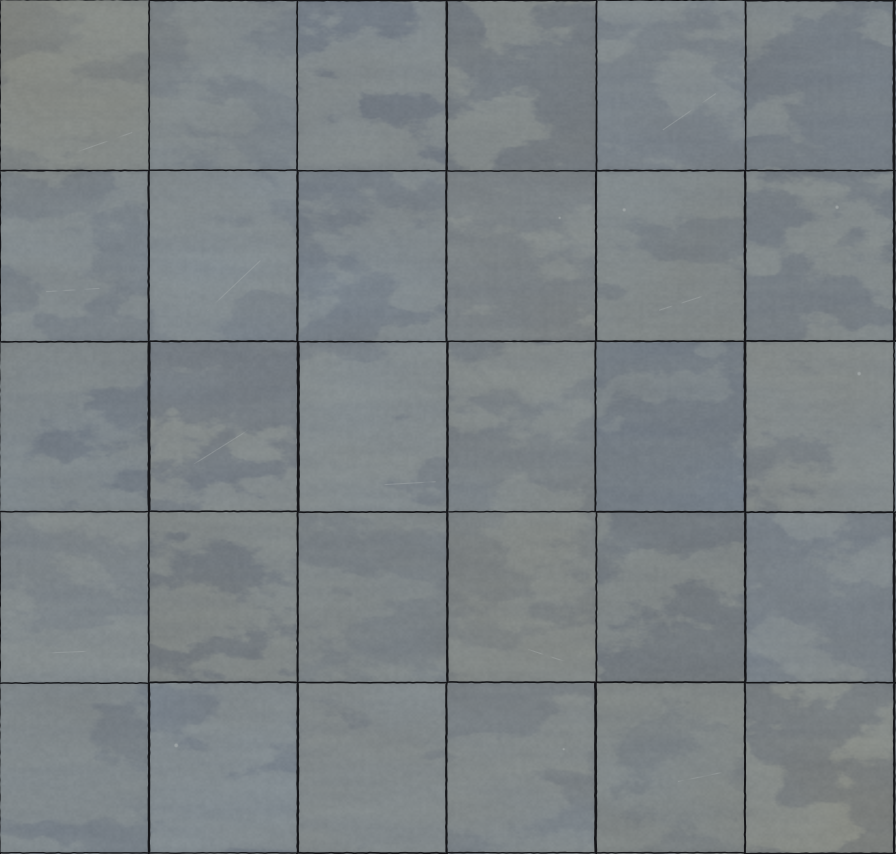
Write a WebGL 2 fragment shader that draws this texture.

```glsl
#version 300 es
precision highp float;
// Six by five blue-grey concrete slabs with thin dark joints.
// Each slab has its own seed for ragged, sideways-drawn stains of layered
// noise, plus tint, grain, flecks and faint scratches.
uniform vec2 u_resolution;
out vec4 fragColor;

// Lengths are fractions of the canvas width.
const vec2 PITCH = vec2(0.1664, 0.1904);
const vec2 ORIGIN = vec2(-0.0005, 0.0010);
const vec2 JOINT_MIN = vec2(0.0009, 0.0007);   // half widths
const vec2 JOINT_MAX = vec2(0.0016, 0.0010);
const float JOINT_DRIFT = 0.0013;
const float JOINT_ROUGHNESS = 0.0007;
const float EDGE_SHADE = 0.035;
const vec2 STAIN_SCALE = vec2(11.0, 19.0);
const vec2 STREAK_SCALE = vec2(9.0, 65.0);
const float GRAIN = 0.016;
const float FLECK_CHANCE = 0.3;
const float SCRATCH_CHANCE = 0.3;

const vec3 PALE = vec3(0.515, 0.541, 0.545);
const vec3 STAIN = vec3(0.452, 0.480, 0.506);
const vec3 JOINT = vec3(0.085, 0.088, 0.100);
const vec3 CHALK = vec3(0.66, 0.68, 0.68);
const vec3 WARM_SHIFT = vec3(0.014, 0.003, -0.020);

float hash(vec2 p) {
  return fract(sin(dot(p, vec2(127.1, 311.7))) * 43758.5453);
}

vec2 hash2(vec2 p) {
  return vec2(hash(p), hash(p + 17.3));
}

float noise(vec2 p) {
  vec2 i = floor(p), f = fract(p);
  f = f * f * (3.0 - 2.0 * f);
  return mix(mix(hash(i), hash(i + vec2(1, 0)), f.x),
             mix(hash(i + vec2(0, 1)), hash(i + vec2(1, 1)), f.x), f.y);
}

float fbm(vec2 p) {
  float sum = 0.0, gain = 0.5;
  for (int i = 0; i < 6; i++) {
    sum += gain * noise(p);
    p = mat2(1.9, 0.3, -0.3, 1.9) * p + 7.7;
    gain *= 0.54;
  }
  return sum / 1.06;
}

// Share of a pixel covered by a line of the given half width.
float lineCover(float d, float halfWidth, float px) {
  float overlap = min(d + 0.5 * px, halfWidth) - max(d - 0.5 * px, -halfWidth);
  return clamp(overlap / px, 0.0, 1.0);
}

float segmentDistance(vec2 p, vec2 a, vec2 b) {
  vec2 ab = b - a;
  return length(p - a - ab * clamp(dot(p - a, ab) / dot(ab, ab), 0.0, 1.0));
}

vec3 slabColor(vec2 p, vec2 cell, vec2 local, float px) {
  vec2 seed = 40.0 * hash2(cell + 3.1);
  vec2 traits = hash2(cell + 9.7);

  // Ragged stain patches over soft horizontal streaks
  float field = fbm(p * STAIN_SCALE + seed);
  float level = mix(0.41, 0.61, traits.x);
  float patches = smoothstep(-0.035, 0.055, field - level);
  float streaks = fbm(p * STREAK_SCALE + seed.yx) - 0.5;
  float clouds = fbm(p * STAIN_SCALE * 0.6 + seed.yx + 11.0) - 0.5;
  float stain = patches * mix(0.45, 0.95, traits.y) + 0.12;
  vec3 color = mix(PALE, STAIN, clamp(stain + 0.7 * streaks + 0.8 * clouds, -0.2, 1.2));

  // Tint per slab, warmer at the upper left and lower right
  float top = u_resolution.y / u_resolution.x;
  float corner = smoothstep(0.3, 0.0, min(length(p - vec2(0.0, top)), length(p - vec2(1.0, 0.0))));
  float warmth = hash(cell + 23.0) - 0.5 + corner + 1.5 * clouds;
  color += WARM_SHIFT * warmth + 0.018 * (hash(cell + 31.0) - 0.5);

  // Fine grain
  color += GRAIN * (noise(p * 420.0) + noise(p * 190.0) - 1.0);

  // Chalk flecks and scratches on some slabs
  vec2 spot = PITCH * mix(vec2(0.15), vec2(0.85), hash2(cell + 41.0));
  float fleckSize = mix(0.0008, 0.0022, hash(cell + 47.0));
  float fleck = 1.0 - smoothstep(fleckSize - px, fleckSize + px, length(local - spot));
  color = mix(color, CHALK, 0.7 * fleck * step(hash(cell + 53.0), FLECK_CHANCE));
  vec2 from = PITCH * mix(vec2(0.1), vec2(0.6), hash2(cell + 61.0));
  vec2 span = PITCH * vec2(0.35, 0.4 * hash(cell + 67.0) - 0.1);
  float scratch = lineCover(segmentDistance(local, from, from + span), 0.0006, px);
  scratch *= smoothstep(0.3, 0.65, noise(p * 90.0));
  return mix(color, CHALK, 0.4 * scratch * step(hash(cell + 71.0), SCRATCH_CHANCE));
}

void main() {
  float px = 1.0 / u_resolution.x;
  vec2 p = gl_FragCoord.xy * px;
  vec2 grid = (p - ORIGIN) / PITCH;
  vec2 cell = floor(grid);
  vec3 color = slabColor(p, cell, fract(grid) * PITCH, px);

  // Nearest joints, each drifting a little from slab to slab
  vec2 joint = round(grid);
  vec2 keyX = vec2(joint.x, cell.y) + 80.0;
  vec2 keyY = vec2(cell.x, joint.y) + 120.0;
  vec2 drift = JOINT_DRIFT * (vec2(hash(keyX), hash(keyY)) - 0.5);
  vec2 rough = JOINT_ROUGHNESS * (vec2(noise(p * 230.0), noise(p * 230.0 + 50.0)) - 0.5);
  vec2 d = abs((grid - joint) * PITCH - drift + rough);
  vec2 halfWidth = mix(JOINT_MIN, JOINT_MAX, vec2(hash(keyX + 5.0), hash(keyY + 5.0)));

  // Worn slab edges, then the dark gaps
  color -= EDGE_SHADE * exp(-min(d.x, d.y) / 0.0022);
  float gap = max(lineCover(d.x, halfWidth.x, px), lineCover(d.y, halfWidth.y, px));
  fragColor = vec4(mix(color, JOINT, gap), 1.0);
}
```
